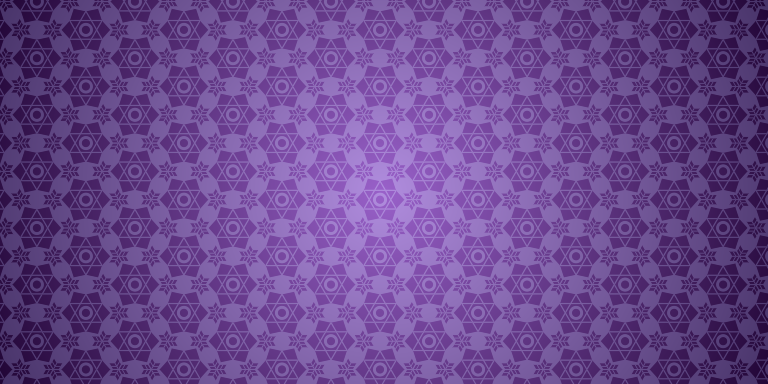
Give the GLSL for this pattern, as a Shadertoy shader.

```glsl
// Damask of six-fold star flowers on a hexagonal lattice, lit by a radial glow.
// Each lattice cell is folded into one 30 degree wedge, where petals, star
// lines, ring and the fletched forks at the cell corners are signed distances.

#define SPACING 0.1474              // flower to flower, in canvas heights
#define LATTICE_SHIFT vec2(-0.0104, -0.0200)
#define PETAL_REACH 0.43            // lengths below are in units of SPACING
#define STAR_APOTHEM 0.165
#define LINE_HALF 0.011
#define RING_RADIUS 0.098
#define RING_HALF 0.026
#define FORK_LENGTH 0.125
#define LIGHT_CENTRE vec3(0.69, 0.55, 0.87)
#define LIGHT_CORNER vec3(0.28, 0.20, 0.41)
#define DARK_CENTRE vec3(0.60, 0.38, 0.79)
#define DARK_CORNER vec3(0.13, 0.02, 0.21)

const float SQRT3 = 1.7320508;

// Offset from the nearest lattice point, columns staggered by half a step
vec2 hexCell(vec2 p) {
    vec2 period = vec2(SQRT3, 1.0);
    vec2 a = mod(p + 0.5 * period, period) - 0.5 * period;
    vec2 b = mod(p, period) - 0.5 * period;
    return dot(a, a) < dot(b, b) ? a : b;
}

// Fold the plane into the wedge from 0 to 30 degrees
vec2 foldSix(vec2 p) {
    p = abs(p);
    vec2 mirror = vec2(0.5, -0.5 * SQRT3);
    p -= 2.0 * min(dot(p, mirror) + 0.0, 0.0) * mirror * step(p.x * 0.57735, p.y);
    // Reflection across the 30 degree line leaves the upper part below it
    return vec2(p.x, abs(p.y));
}

// Dark petals cut by a hexagram outline and a central ring
float flower(vec2 q) {
    float petals = (q.x + 0.9 * q.y - PETAL_REACH) / length(vec2(1.0, 0.9));
    float outerLine = abs(dot(q, vec2(0.5 * SQRT3, -0.5)) - STAR_APOTHEM);
    float innerLine = abs(dot(q, vec2(0.5 * SQRT3, 0.5)) - STAR_APOTHEM);
    float lines = min(outerLine, innerLine) - LINE_HALF;
    float ring = abs(length(q) - RING_RADIUS) - RING_HALF;
    return max(petals, -min(lines, ring));
}

// Half of one fletched arm, running from a cell corner along the cell edge
float fork(vec2 q) {
    vec2 f = q - vec2(1.0 / SQRT3, 0.0);
    float along = dot(f, vec2(-0.5, 0.5 * SQRT3));
    float across = abs(dot(f, vec2(0.5 * SQRT3, 0.5)));
    float slant = (along - across / SQRT3) * 0.5 * SQRT3;
    float ends = max(LINE_HALF - slant, slant - FORK_LENGTH * 0.5 * SQRT3);
    float sides = max(0.009 - across, across - 0.082);
    float split = abs(slant - 0.055) - 0.008;
    return max(max(ends, sides), -split);
}

void mainImage(out vec4 fragColor, in vec2 fragCoord) {
    vec2 uv = (fragCoord - 0.5 * iResolution.xy) / iResolution.y;
    vec2 q = foldSix(hexCell((uv - LATTICE_SHIFT) / SPACING));

    // Coverage of the dark motif, smoothed over about one pixel
    float pixel = 1.0 / (iResolution.y * SPACING);
    float motif = min(flower(q), fork(q));
    float coverage = 1.0 - smoothstep(-0.6 * pixel, 0.6 * pixel, motif);

    // Both tones fade from the centre to the corners
    float fade = length(uv) / length(0.5 * iResolution.xy / iResolution.y);
    vec3 light = mix(LIGHT_CENTRE, LIGHT_CORNER, fade);
    vec3 dark = mix(DARK_CENTRE, DARK_CORNER, fade);
    fragColor = vec4(mix(light, dark, coverage), 1.0);
}
```
